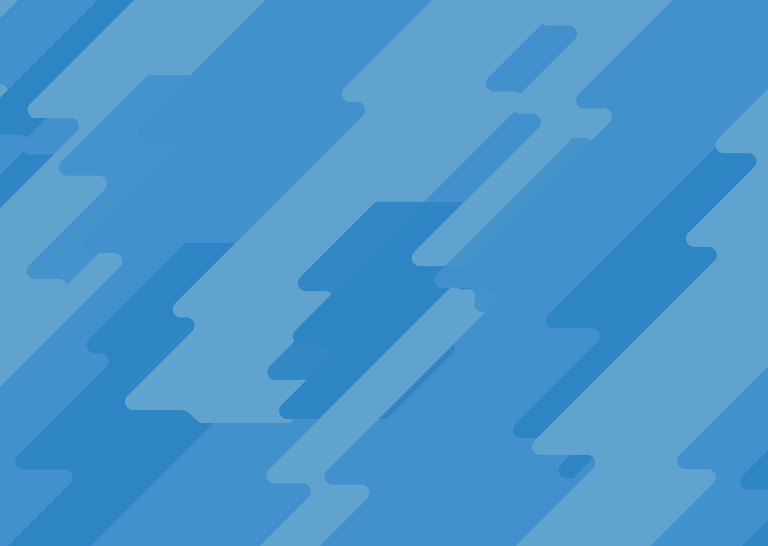
A WebGL 1 fragment shader for this background:

```glsl
precision highp float;

uniform vec2 u_resolution;

#define MID_BLUE vec3(0.26, 0.57, 0.80)
#define LIGHT_BLUE vec3(0.38, 0.64, 0.81)
#define DARK_BLUE vec3(0.18, 0.52, 0.77)
#define CORNER_RADIUS 0.015
#define LANE_START -1.26
#define LANE_PITCH 0.44
#define LANE_JITTER 0.10
#define JOG_SPACING 0.30
#define DARK_WIDTH 0.11
#define ACCENT_WIDTH 0.13
#define ACCENT_ALPHA 0.92

const float DIAGONAL = 0.70710678;

float hash(float n) {
  return fract(sin(n * 12.9898 + 4.137) * 4375.853);
}

// Intersection of two half planes meeting at 45 degrees, with a round tip.
float roundWedge(float a, float b) {
  a += CORNER_RADIUS;
  b += CORNER_RADIUS;
  float d = max(a, b);
  if (a > -DIAGONAL * b && b > -DIAGONAL * a) {
    d = sqrt(2.0 * (a * a + b * b) + 4.0 * DIAGONAL * a * b);
  }
  return d - CORNER_RADIUS;
}

// Signed distance to a diagonal edge that jogs right on its way down;
// negative on its right side.
float joggedEdge(vec2 p, float start, float seed) {
  float across = p.x - p.y;
  float d = (start - across) * DIAGONAL;
  for (int j = 0; j < 5; j++) {
    float key = seed + float(j) * 1.73;
    float jogY = 1.15 - JOG_SPACING * (float(j) + 0.7 * hash(key));
    start += mix(0.08, 0.16, hash(key + 0.61));
    d = roundWedge(d, jogY - p.y);
    d = -roundWedge(-d, (across - start) * DIAGONAL);
  }
  return d;
}

// Diagonal strip with jogged sides and flat, round-tipped ends.
float strip(vec2 p, float left, float width, float bottom, float top, float seed) {
  float leftSide = joggedEdge(p, left, seed);
  float rightSide = -joggedEdge(p, left + width, seed + 31.7);
  return max(roundWedge(leftSide, bottom - p.y), roundWedge(rightSide, p.y - top));
}

float coverage(float d) {
  return clamp(0.5 - d * u_resolution.y, 0.0, 1.0);
}

void main() {
  vec2 p = gl_FragCoord.xy / u_resolution.y;
  vec3 color = MID_BLUE;

  for (int i = 0; i < 6; i++) {
    float lane = float(i);
    float seed = lane * 17.3 + 2.0;
    float left = LANE_START + LANE_PITCH * lane + LANE_JITTER * (hash(seed) - 0.5);
    float lightWidth = mix(0.10, 0.27, hash(seed + 1.1));

    // Dark strip tucked under the light one
    float dark = strip(p, left - DARK_WIDTH, DARK_WIDTH + 0.07,
                       mix(-0.8, 0.35, hash(seed + 2.3)),
                       mix(0.5, 1.8, hash(seed + 3.7)), seed + 5.0);
    color = mix(color, DARK_BLUE, coverage(dark));

    // Light strip
    float light = strip(p, left, lightWidth,
                        mix(-1.2, 0.5, hash(seed + 4.9)),
                        mix(0.8, 2.0, hash(seed + 6.1)), seed + 7.0);
    color = mix(color, LIGHT_BLUE, coverage(light));

    // Short accent biting into the right side, alternately dark and mid
    float accentBottom = mix(0.05, 0.5, hash(seed + 8.3));
    float accentLength = mix(0.3, 0.5, hash(seed + 9.7));
    float accent = strip(p, left + lightWidth - 0.04, ACCENT_WIDTH, accentBottom,
                         accentBottom + accentLength, seed + 11.0);
    vec3 accentColor = mix(DARK_BLUE, MID_BLUE, mod(lane, 2.0));
    color = mix(color, accentColor, ACCENT_ALPHA * coverage(accent));
  }

  gl_FragColor = vec4(color, 1.0);
}
```
